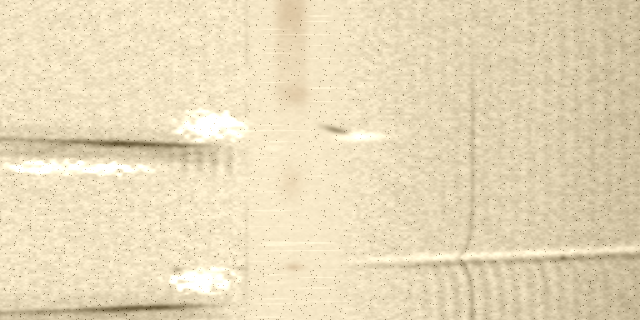
A WebGL 1 fragment shader for this texture:

```glsl
precision highp float;
// Weathered cream cloth: grainy weave, shaded folds, pale worn patches and dark specks.
uniform vec2 u_resolution;

#define GRAIN 0.15
#define SPECK_ROWS 256.0
#define SPECK_CHANCE 0.04
#define SPECK_DEPTH 0.36
#define STRIPE_GAP 0.047
#define RIDGE_BEND 0.045
#define CHANNEL_DROP vec3(0.0, 0.058, 0.187)
#define STAIN_TINT vec3(0.45, 0.75, 0.85)

float hash(vec2 p) {
  return fract(sin(dot(p, vec2(127.1, 311.7))) * 43758.5453);
}

float noise(vec2 p) {
  vec2 i = floor(p), f = fract(p);
  f = f * f * (3.0 - 2.0 * f);
  return mix(mix(hash(i), hash(i + vec2(1, 0)), f.x),
             mix(hash(i + vec2(0, 1)), hash(i + vec2(1, 1)), f.x), f.y);
}

float bell(float d, float width) {
  return exp(-d * d / (width * width));
}

float blob(vec2 p, vec2 center, vec2 radius) {
  vec2 d = (p - center) / radius;
  return exp(-dot(d, d));
}

float span(float a, float b, float soft, float x) {
  return smoothstep(a - soft, a + soft, x) * (1.0 - smoothstep(b - soft, b + soft, x));
}

// Darkness of a left fold: thin line, deep pocket and broad shade beneath.
float foldShade(vec2 p, float d, float pocketX) {
  float reach = 1.0 - smoothstep(0.55, 0.78, p.x);
  float wrinkle = 0.6 + 0.8 * noise(p * vec2(16.0, 75.0));
  float line = 0.16 * bell(d, 0.008);
  float pocket = 0.27 * bell(d, 0.012) * bell(p.x - pocketX, 0.17);
  float under = 0.13 * span(-0.05, 0.0, 0.014, d) * wrinkle;
  float above = 0.06 * bell(d - 0.025, 0.025);
  return reach * (line + pocket + under + above);
}

// Scattered soft round specks, one possible per cell.
float specks(vec2 p) {
  vec2 q = p * SPECK_ROWS, cell = floor(q);
  float present = step(1.0 - SPECK_CHANCE, hash(cell + 17.0));
  float dot0 = 1.0 - smoothstep(0.3, 0.62, length(fract(q) - 0.5));
  return present * dot0 * (0.5 + 0.5 * hash(cell + 53.0));
}

void main() {
  vec2 p = gl_FragCoord.xy / u_resolution * vec2(2.0, 1.0);

  // Broad light, falling off to the right
  float tone = 0.955 - 0.07 * smoothstep(0.95, 1.55, p.x) - 0.07 * smoothstep(1.6, 2.0, p.x);
  tone += 0.025 * blob(p, vec2(0.85, 0.45), vec2(0.3, 0.5));
  tone -= 0.03 * smoothstep(0.3, 0.0, p.y) * smoothstep(1.2, 1.9, p.x);

  // Woven grain, calmer on the smooth central strip
  float strip = span(0.77, 1.08, 0.05, p.x);
  float grain = 0.65 * noise(p * vec2(75.0, 115.0)) + 0.35 * noise(p * vec2(160.0, 220.0)) - 0.5;
  tone += GRAIN * grain * (1.0 - 0.65 * strip);
  float thread = smoothstep(0.72, 0.95, noise(p * vec2(7.0, 120.0)));
  tone += 0.05 * strip * thread;

  // Two folds on the left
  tone -= foldShade(p, p.y - (0.565 - 0.034 * p.x), 0.4);
  tone -= foldShade(p, p.y - (0.022 + 0.035 * p.x), 0.45);

  // Short pleats and faint seams
  float pleats = 0.5 + 0.5 * sin(6.2832 * p.x / STRIPE_GAP);
  tone -= 0.1 * pleats * span(0.53, 0.75, 0.03, p.x) * span(0.46, 0.535, 0.02, p.y);
  tone -= 0.025 * pleats * span(0.0, 0.75, 0.05, p.x) * span(0.06, 0.14, 0.03, p.y);
  tone -= 0.05 * bell(p.x - 0.77, 0.007) * smoothstep(0.35, 0.7, noise(p * vec2(3.0, 12.0)));

  // Pale worn patches
  float worn = blob(p, vec2(0.66, 0.605), vec2(0.11, 0.05))
             + 0.85 * blob(p, vec2(0.2, 0.475), vec2(0.3, 0.026))
             + blob(p, vec2(0.63, 0.125), vec2(0.11, 0.042));
  float flakes = noise(p * vec2(48.0, 75.0) + 9.0);
  tone += 0.28 * smoothstep(0.45, 0.85, worn * 0.7 + flakes * 0.55) * smoothstep(0.1, 0.4, worn);
  tone -= 0.22 * blob(p, vec2(0.695, 0.595), vec2(0.012, 0.012));
  tone -= 0.2 * blob(p, vec2(0.555, 0.158), vec2(0.014, 0.008));
  tone -= 0.13 * blob(p, vec2(0.75, 0.16), vec2(0.02, 0.008));

  // Ridge on the right, with pleats that bend where they cross it
  float d = p.y - (0.18 + 0.042 * (p.x - 1.1));
  float reach = smoothstep(0.95, 1.4, p.x);
  tone += 0.15 * reach * bell(d - 0.006, 0.012);
  tone -= 0.13 * reach * bell(d + 0.017, 0.011);
  float below = 1.0 - smoothstep(-0.02, 0.0, d);
  float x = p.x + RIDGE_BEND * exp(-abs(d) / 0.04);
  float stripes = sin(6.2832 * (x - 1.475) / STRIPE_GAP + 1.57);
  tone -= stripes * smoothstep(1.2, 1.45, p.x) * mix(0.013, 0.04 * (1.0 - 0.6 * smoothstep(1.65, 1.9, p.x)), below);
  tone -= 0.09 * bell(x - 1.477, 0.008) * (1.0 - smoothstep(0.6, 0.9, p.y));
  tone -= 0.2 * blob(p, vec2(1.757, 0.193), vec2(0.012, 0.008));

  // Small dent and its bright streak
  float slope = p.y - 0.593 + 0.25 * (p.x - 1.05);
  tone -= 0.32 * bell(slope, 0.01) * bell(p.x - 1.05, 0.04);
  tone += 0.26 * blob(p, vec2(1.13, 0.573), vec2(0.065, 0.014));

  // Rosy stains down the central strip
  float stain = 0.05 * span(0.86, 0.96, 0.02, p.x) * smoothstep(0.5, 0.9, p.y)
              + 0.07 * blob(p, vec2(0.925, 0.705), vec2(0.045, 0.03))
              + 0.05 * blob(p, vec2(0.91, 0.96), vec2(0.04, 0.06))
              + 0.06 * blob(p, vec2(0.91, 0.43), vec2(0.035, 0.05))
              + 0.1 * blob(p, vec2(0.92, 0.165), vec2(0.03, 0.012));

  tone -= SPECK_DEPTH * specks(p);
  vec3 color = vec3(tone) - CHANNEL_DROP - stain * (0.5 + STAIN_TINT);
  gl_FragColor = vec4(clamp(color, 0.0, 1.0), 1.0);
}
```
